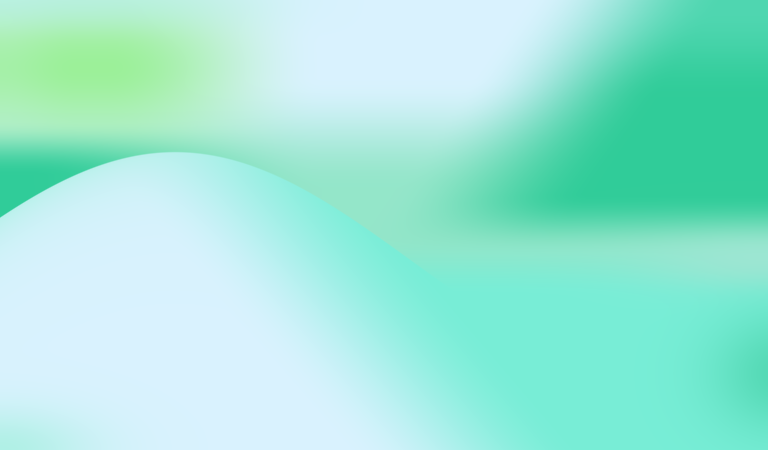
Give the GLSL for this background, as a WebGL 2 fragment shader.

```glsl
#version 300 es
precision highp float;

uniform vec2 u_resolution;
out vec4 fragColor;

const vec3 GREEN = vec3(0.19, 0.80, 0.60);
const vec3 SEAFOAM = vec3(0.31, 0.84, 0.69);
const vec3 SAGE = vec3(0.58, 0.90, 0.79);
const vec3 MIST = vec3(0.63, 0.90, 0.83);
const vec3 LIME = vec3(0.61, 0.94, 0.60);
const vec3 ICE = vec3(0.85, 0.95, 0.995);
const vec3 AQUA = vec3(0.69, 0.94, 0.90);
const vec3 TURQUOISE = vec3(0.47, 0.93, 0.84);

// Soft elliptical spot, 1 at its center
float glow(vec2 p, vec2 center, vec2 radius) {
    vec2 d = (p - center) / radius;
    return exp(-dot(d, d));
}

// Falls smoothly from 1 to 0 between two values
float fall(float start, float end, float v) {
    return 1.0 - smoothstep(start, end, v);
}

// Cosine ridge with its crest at the given point
float ridge(float x, vec2 crest, float height, float frequency) {
    float phase = clamp((x - crest.x) * frequency, -3.14159, 3.14159);
    return crest.y - height * (1.0 - cos(phase));
}

vec3 backdrop(vec2 p) {
    // Turquoise floor rising into sage
    vec3 color = mix(TURQUOISE, SAGE, smoothstep(0.34, 0.48, p.y));

    // Pale sky
    color = mix(color, ICE, smoothstep(0.58, 0.83, p.y));

    // Lime cloud, stretched beyond the left side
    float limeMask = fall(0.14, 0.42, p.x) * glow(p, vec2(p.x, 0.85), vec2(1.0, 0.16));
    color = mix(color, LIME, limeMask * (1.0 - 0.15 * fall(0.0, 0.1, p.x)));
    color = mix(color, AQUA, 0.5 * smoothstep(0.9, 1.0, p.y) * fall(0.1, 0.5, p.x));

    // Green shade behind the left slope
    color = mix(color, GREEN, fall(0.61, 0.73, p.y) * fall(0.04, 0.42, p.x));

    // Green mass on the right with a slanted side
    float slanted = p.x - 0.4 * (p.y - 0.69);
    float greenMask = smoothstep(0.56, 0.82, slanted) * smoothstep(0.43, 0.57, p.y);
    vec3 mass = mix(GREEN, SEAFOAM, smoothstep(0.78, 0.98, p.y));
    color = mix(color, mass, greenMask);

    // Misty light at the right side
    return mix(color, MIST, 0.85 * glow(p, vec2(1.0, 0.42), vec2(0.16, 0.065)));
}

vec3 hillColor(vec2 p, float depth) {
    float diagonal = p.x + 0.5 * p.y;
    vec3 color = mix(ICE, TURQUOISE, smoothstep(0.45, 0.76, diagonal));

    // Tinted rim and lower corner
    float rim = exp(-max(depth, 0.0) / 0.07) * fall(0.45, 0.75, diagonal);
    color = mix(color, AQUA, 0.75 * rim);
    return mix(color, AQUA, glow(p, vec2(0.0), vec2(0.12, 0.09)));
}

void main() {
    vec2 p = gl_FragCoord.xy / u_resolution;
    float depth = ridge(p.x, vec2(0.228, 0.662), 0.244, 5.07) - p.y;
    float edge = 1.0 / u_resolution.y;

    vec3 color = backdrop(p);
    color = mix(color, hillColor(p, depth), smoothstep(-edge, edge, depth));

    // Deeper green at the lower right
    color = mix(color, SEAFOAM, 0.9 * glow(p, vec2(1.02, 0.17), vec2(0.09, 0.13)));
    fragColor = vec4(color, 1.0);
}
```
